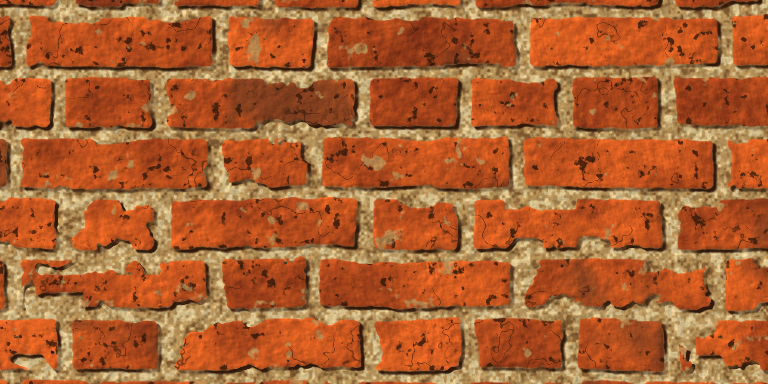
This texture is drawn by a Shadertoy shader. Its source:

```glsl
// Weathered orange brick wall: irregular header and stretcher courses in sandy mortar.
// A rounded-box distance per brick is roughened and eroded by noise, then lit from
// the upper left with small shadows, surface relief, pits and mortar smears.

// Layout, in canvas heights
const float ROW_PITCH = 0.158;
const float TOP_JOINT = 0.029;
const float HEADER = 0.263;              // width of the shortest brick and its joint
const vec2 HALF_JOINT = vec2(0.0175, 0.0125);
const float CORNER = 0.012;
const float ROUGHNESS = 0.009;
const float WEAR = 0.055;
const vec2 TO_LIGHT = vec2(-0.0085, 0.0075);

// Palette
const vec3 BRICK_LIGHT = vec3(0.83, 0.36, 0.13);
const vec3 BRICK_DARK = vec3(0.53, 0.205, 0.09);
const vec3 BRICK_SOOT = vec3(0.42, 0.22, 0.12);
const vec3 MORTAR_PALE = vec3(0.84, 0.75, 0.55);
const vec3 MORTAR_MID = vec3(0.70, 0.56, 0.34);
const vec3 MORTAR_DEEP = vec3(0.50, 0.35, 0.19);
const vec3 SHADOW = vec3(0.19, 0.095, 0.04);

float hash(vec2 p) {
    return fract(sin(dot(p, vec2(127.1, 311.7))) * 43758.5);
}

float noise(vec2 p) {
    vec2 i = floor(p), f = fract(p);
    f = f * f * (3.0 - 2.0 * f);
    return mix(mix(hash(i), hash(i + vec2(1.0, 0.0)), f.x),
               mix(hash(i + vec2(0.0, 1.0)), hash(i + vec2(1.0, 1.0)), f.x), f.y);
}

float fbm(vec2 p) {
    float sum = 0.0, weight = 0.533;
    for (int i = 0; i < 4; i++) {
        sum += weight * noise(p);
        p = mat2(1.6, 1.2, -1.2, 1.6) * p + 17.3;
        weight *= 0.5;
    }
    return sum;
}

// Bond of a course: joint k lies at floor(step * k + phase) headers
vec2 courseBond(float row) {
    if (row < 0.0) return vec2(1.2, 0.1);
    if (row == 3.0) return vec2(1.6, 0.05);
    return mod(row, 2.0) > 0.5 ? vec2(1.3, 0.45) : vec2(1.75, 0.3);
}

// Signed distance to the worn brick at p; id holds its index and course
float brickDistance(vec2 p, out vec2 id) {
    p += 0.012 * (vec2(noise(p * 5.0), noise(p * 5.0 + 31.0)) - 0.5);
    float row = floor((1.0 - p.y - TOP_JOINT) / ROW_PITCH);
    vec2 bond = courseBond(row);
    float start = mod(row, 2.0) > 0.5 ? 0.162 : 0.04;
    start += 0.02 * (hash(vec2(row, 5.0)) - 0.5);

    // Brick between two neighbouring joints
    float cell = floor((p.x - start) / HEADER);
    float k = ceil((cell + 1.0 - bond.y) / bond.x) - 1.0;
    float left = floor(bond.x * k + bond.y);
    float right = floor(bond.x * (k + 1.0) + bond.y);
    id = vec2(k, row);

    vec2 center = vec2(start + 0.5 * (left + right) * HEADER,
                       1.0 - TOP_JOINT - (row + 0.5) * ROW_PITCH);
    vec2 halfSize = 0.5 * vec2((right - left) * HEADER, ROW_PITCH) - HALF_JOINT;
    halfSize -= 0.005 * vec2(hash(id + 3.1), hash(id + 8.7));
    vec2 d = abs(p - center) - halfSize + CORNER;
    float dist = length(max(d, 0.0)) + min(max(d.x, d.y), 0.0) - CORNER;

    // Ragged outline and eroded edges, stronger in the lower courses
    dist += ROUGHNESS * (fbm(p * 42.0) - 0.5);
    float amount = WEAR * mix(0.25, 1.0, clamp(row / 4.0, 0.0, 1.0)) * hash(id + 21.0);
    return dist + amount * smoothstep(0.5, 0.72, fbm(p * 11.0 + id * 7.0));
}

vec3 brickColor(vec2 p, vec2 id) {
    float tone = 0.64 + 0.55 * (hash(id + 1.7) - 0.5);
    tone += 1.5 * (fbm(p * 8.0 + id * 3.0) - 0.5) + 0.7 * (fbm(p * 60.0) - 0.5);
    vec3 color = mix(BRICK_DARK, BRICK_LIGHT, clamp(tone, -0.1, 1.1));
    // Sooty patches on some bricks
    float soot = smoothstep(0.5, 0.72, fbm(p * vec2(6.0, 4.0) + id * 11.0));
    color = mix(color, BRICK_SOOT, 0.7 * soot * step(0.6, hash(id + 14.0)));
    // Pits, short cracks and pale smears
    float pits = smoothstep(0.67, 0.78, fbm(p * 48.0 + 9.0));
    float crackLine = abs(fbm(p * 10.0 + id * 5.0) - 0.5);
    float crack = (1.0 - smoothstep(0.0, 0.012, crackLine)) * smoothstep(0.55, 0.7, noise(p * 13.0));
    color = mix(color, SHADOW, clamp(0.8 * pits + 0.55 * crack, 0.0, 0.85));
    float smear = smoothstep(0.72, 0.8, fbm(p * 24.0 + 50.0));
    return mix(color, MORTAR_MID, 0.8 * smear);
}

vec3 mortarColor(vec2 p) {
    float sand = 0.6 * fbm(p * 38.0 + 4.0) + 0.4 * noise(p * 125.0);
    vec3 color = mix(MORTAR_DEEP, MORTAR_MID, smoothstep(0.25, 0.46, sand));
    return mix(color, MORTAR_PALE, smoothstep(0.48, 0.67, sand));
}

void mainImage(out vec4 fragColor, in vec2 fragCoord) {
    vec2 p = fragCoord / iResolution.y;
    float edge = max(1.0 / iResolution.y, 0.0015);
    vec2 id, litId;
    float dist = brickDistance(p, id);
    float litDist = brickDistance(p + TO_LIGHT, litId);
    float brick = 1.0 - smoothstep(-edge, edge, dist);
    float castShadow = (1.0 - smoothstep(-edge, 2.0 * edge, litDist)) * (1.0 - brick);

    // Grain relief and rounded rims
    float relief = fbm(p * 55.0) - fbm((p + 0.6 * TO_LIGHT) * 55.0);
    float rim = clamp((litDist - dist) / 0.012, -1.0, 1.0) * smoothstep(-0.014, 0.0, dist) * brick;

    vec3 color = mix(mortarColor(p), brickColor(p, id), brick);
    color *= 1.0 + 0.55 * relief + 0.16 * rim;
    color = mix(color, SHADOW, castShadow * mix(0.35, 1.0, smoothstep(0.3, 0.6, fbm(p * 18.0))));
    fragColor = vec4(clamp(color, 0.0, 1.0), 1.0);
}
```
